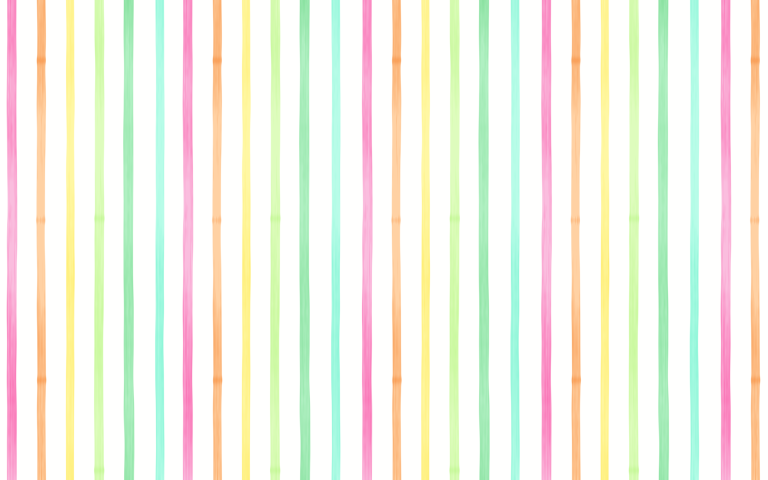
Write a Shadertoy shader that draws this pattern.

```glsl
float hash(vec2 p) {
    return fract(sin(dot(p, vec2(127.1, 311.7))) * 43758.5453);
}

float noise(vec2 p) {
    vec2 i = floor(p), f = fract(p);
    f = f * f * (3.0 - 2.0 * f);
    return mix(mix(hash(i), hash(i + vec2(1, 0)), f.x),
               mix(hash(i + vec2(0, 1)), hash(i + vec2(1, 1)), f.x), f.y);
}

// Soft pooled marks recurring along a stripe
float blots(float y, float first, float spacing) {
    float d = (fract((y - first) / spacing + 0.5) - 0.5) * spacing;
    return exp(-d * d * 16000.0);
}

// Pink, orange, yellow, lime, green, aqua
const vec3 deepInk[6] = vec3[6](
    vec3(0.98, 0.45, 0.71), vec3(0.98, 0.66, 0.40), vec3(1.00, 0.93, 0.45),
    vec3(0.77, 0.97, 0.59), vec3(0.53, 0.88, 0.62), vec3(0.54, 0.96, 0.84));
const vec3 paleInk[6] = vec3[6](
    vec3(0.98, 0.74, 0.87), vec3(1.00, 0.82, 0.64), vec3(1.00, 0.97, 0.64),
    vec3(0.87, 0.99, 0.74), vec3(0.69, 0.94, 0.76), vec3(0.72, 0.99, 0.91));
const float centre[6] = float[6](0.0313, 0.0917, 0.1521, 0.2125, 0.2745, 0.3396);
const float halfWidth[6] = float[6](0.0099, 0.0088, 0.0083, 0.0094, 0.0102, 0.0086);

void mainImage(out vec4 fragColor, in vec2 fragCoord) {
    vec2 p = fragCoord / iResolution.y;
    float soft = max(0.8 / iResolution.y, 0.0012);

    // Repeat across; the leftmost group sits slightly to the right
    float x = p.x - 0.3604;
    float tile = floor(x / 0.3736);
    x -= tile * 0.3736;
    if (tile < 0.0) x -= 0.007;

    vec3 color = vec3(1.0, 1.0, 0.995);
    for (int i = 0; i < 6; i++) {
        float seed = float(i) * 17.0 + 3.0;
        float d = x - centre[i];

        // Hand-painted drift and uneven edges
        d -= 0.0022 * (noise(vec2(seed, p.y * 3.5)) - 0.5);
        float side = d < 0.0 ? 5.0 : 9.0;
        float edge = halfWidth[i] + 0.0016 * (noise(vec2(seed + side, p.y * 14.0)) - 0.5);
        float blot = 0.0;
        if (i == 1) blot = blots(p.y, 0.208, 0.333);
        if (i == 3) blot = blots(p.y, 0.02, 0.525);
        edge += 0.0008 * blot;
        float inside = edge - abs(d);

        // Watercolour wash: long fades, lengthwise streaks, pooled rim
        float depth = 0.28 + 0.22 * cos(6.2832 * (p.y - 0.13));
        depth += 0.7 * (noise(vec2(seed + 2.0, p.y * 7.0)) - 0.4);
        depth += 0.45 * (noise(vec2(d * 420.0 + seed, p.y * 11.0)) - 0.5);
        depth += 0.2 * (noise(vec2(d * 300.0 + seed, p.y * 60.0)) - 0.5);
        depth += 0.15 * (1.0 - smoothstep(0.0, 0.004, inside)) + 0.55 * blot;

        vec3 ink = mix(paleInk[i], deepInk[i], clamp(depth, 0.0, 1.15));
        color = mix(color, ink, smoothstep(-soft, soft, inside));
    }
    fragColor = vec4(color, 1.0);
}
```
